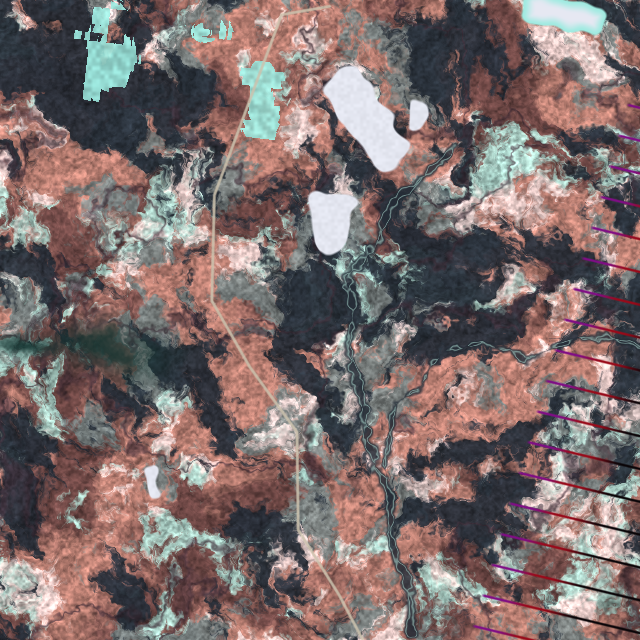
Write a Shadertoy shader that draws this texture.

```glsl
// False-colour aerial view of dry hills: warped noise picks soil, scrub and pale
// ground, contours cut gullies, and distance functions add lakes, road and streams.

const vec3 SLATE = vec3(.14, .17, .21);
const vec3 BROWN = vec3(.43, .28, .27);
const vec3 SALMON = vec3(.73, .50, .45);
const vec3 GREY = vec3(.45, .50, .50);
const vec3 MINT = vec3(.68, .85, .81);
const vec3 ROSE = vec3(.93, .83, .82);
const vec3 WATER = vec3(.90, .91, .95);
const vec3 CYAN = vec3(.62, .92, .88);

float hash(vec2 p) {
  return fract(sin(dot(p, vec2(127.1, 311.7))) * 43758.5);
}

float noise(vec2 p) {
  vec2 i = floor(p), f = fract(p), e = vec2(1, 0);
  f = f * f * (3. - 2. * f);
  return mix(mix(hash(i), hash(i + e), f.x),
             mix(hash(i + e.yx), hash(i + e.xx), f.x), f.y);
}

mat2 turn(float a) {
  return mat2(cos(a), sin(a), -sin(a), cos(a));
}

float fbm(vec2 p) {
  float sum = 0., amp = 1., total = 0.;
  for (int i = 0; i < 6; i++) {
    sum += amp * noise(p);
    total += amp;
    amp *= .64;
    p = turn(.6) * p * 2.03 + 17.3;
  }
  return sum / total;
}

// Soft elliptical influence, 1 at its centre.
float blob(vec2 p, float x, float y, float rx, float ry) {
  vec2 q = (p - vec2(x, y)) / vec2(rx, ry);
  return exp(-dot(q, q));
}

float cover(float d, float soft) {
  return 1. - smoothstep(-soft, soft, d);
}

float pathDistance(vec2 p, vec2 path[9]) {
  float d = 1.;
  for (int i = 0; i < 8; i++) {
    vec2 a = p - path[i], b = path[i + 1] - path[i];
    d = min(d, length(a - b * clamp(dot(a, b) / dot(b, b), 0., 1.)));
  }
  return d;
}

// Rounded box; taper narrows its lower end.
float lake(vec2 p, vec2 size, float angle, float taper) {
  vec2 q = turn(angle) * p;
  q.x /= max(1. + taper * q.y / size.y, .3);
  float r = .6 * min(size.x, size.y);
  vec2 d = abs(q) - size + r;
  return length(max(d, 0.)) + min(max(d.x, d.y), 0.) - r;
}

// Scrub is dense in some districts and sparse on bare slopes.
float scrubBias(vec2 p) {
  float b = blob(p, .08, .86, .13, .12) + blob(p, .25, .78, .10, .09);
  b += blob(p, .46, .54, .08, .11) + blob(p, .79, .37, .14, .08);
  b += blob(p, .36, .08, .12, .08) + blob(p, .68, .60, .13, .15);
  b -= 1.4 * blob(p, .15, .66, .18, .08) + 1.3 * blob(p, .22, .17, .20, .08);
  b -= blob(p, .82, .84, .09, .07) + blob(p, .53, .09, .05, .12);
  return .085 * (b - blob(p, .49, .93, .06, .05));
}

float paleBias(vec2 p) {
  float b = .6 * blob(p, .90, .22, .18, .25) + blob(p, .03, .10, .06, .09);
  b += blob(p, .02, .95, .08, .06) + 1.6 * blob(p, .64, .45, .03, .03);
  return .09 * (b + 1.5 * blob(p, .43, .70, .06, .02));
}

float streaks(vec2 w, float angle) {
  return fbm(turn(angle) * w * vec2(7, 24));
}

vec3 terrain(vec2 p, vec2 w) {
  float soil = fbm(w * 9. + 3.), scrubby = scrubBias(p), chalky = paleBias(p);
  vec3 c = mix(BROWN, SALMON, smoothstep(.37, .57, soil));
  float stony = fbm(w * 11. + 41.) + .4 * scrubby;
  c = mix(c, GREY, .9 * smoothstep(.52, .61, stony));
  vec3 pale = mix(MINT, ROSE, smoothstep(.42, .58, soil + .3 * chalky));
  c = mix(c, pale, .9 * smoothstep(.53, .64, fbm(w * 15. + 73.) + chalky));
  float south = smoothstep(.5, .65, p.x) * (1. - smoothstep(.5, .65, p.y));
  float streak = mix(streaks(w, .85), streaks(w, -.75), south);
  float scrub = mix(streak, fbm(w * 10. + 91.), .5) + scrubby;
  c = mix(c, SLATE, .93 * smoothstep(.51, .585, scrub));
  // Gullies follow one contour of a smooth field.
  float gully = abs(noise(w * 9. + 5.) + .3 * noise(w * 27.) - .65);
  return mix(c, vec3(.23, .16, .20), .65 * cover(gully - .025, .03));
}

// Slanted gaps turn from purple through red to black.
vec3 scanGaps(vec3 c, vec2 p, float px) {
  float gap = .0513, level = (p.y + .24 * p.x - 1.0715) / gap;
  float row = abs(fract(level + .5) - .5) * gap;
  float run = p.x - .73 - .296 * p.y;
  vec3 tint = mix(vec3(.50, .05, .52), vec3(.60, .04, .10), smoothstep(.04, .08, run));
  tint = mix(tint, vec3(.04, .02, .03), smoothstep(.10, .16, run));
  float mask = cover(row - .0019, px) * smoothstep(0., .008, run);
  return mix(c, tint, mask * cover(p.y - .85, .01));
}

void mainImage(out vec4 fragColor, in vec2 fragCoord) {
  vec2 p = fragCoord / iResolution.xy;
  float px = 1. / iResolution.y;
  vec2 warp = vec2(fbm(p * 6.), fbm(p * 6. + 31.)) - .5;
  vec2 w = p + .16 * warp;
  vec3 c = terrain(p, w);

  // Sunlit relief and fine grain.
  float relief = fbm(w * 14.) - fbm((w + vec2(.006, -.006)) * 14.);
  float grain = .32 * noise(p * 240.) + .22 * noise(p * 110.) - .27;
  c *= 1. + 1.5 * relief + grain;

  // Shaded green ridge.
  vec2 r = p + .12 * warp;
  float shade = blob(r, .18, .465, .08, .028) + blob(r, .02, .462, .07, .02);
  c = mix(c, vec3(.07, .19, .18), min(.9 * shade, .9));

  // Blocky cyan fields.
  float farm = blob(p, .17, .92, .05, .10) + blob(p, .32, .95, .05, .04);
  farm += blob(p, .41, .85, .04, .08);
  vec2 plot = floor(turn(.12) * p * 75.);
  float planted = step(.8, .75 * farm + .6 * noise(plot * .45));
  c = mix(c, CYAN * (.86 + .25 * noise(p * 150.)), .9 * planted);

  // Streams with pale banks, then the road.
  vec2 river[9] = vec2[9](vec2(.64, 0), vec2(.62, .11), vec2(.605, .23),
    vec2(.573, .35), vec2(.545, .45), vec2(.54, .57), vec2(.585, .61),
    vec2(.62, .68), vec2(.7, .78));
  vec2 creek[9] = vec2[9](vec2(.605, .23), vec2(.615, .3), vec2(.625, .36),
    vec2(.67, .4), vec2(.69, .44), vec2(.75, .46), vec2(.82, .44),
    vec2(.9, .47), vec2(1, .46));
  vec2 road[9] = vec2[9](vec2(.515, .99), vec2(.44, .977), vec2(.335, .695),
    vec2(.331, .53), vec2(.39, .427), vec2(.464, .325), vec2(.466, .172),
    vec2(.53, .07), vec2(.567, 0));
  vec2 bend = p + .06 * warp;
  float stream = min(pathDistance(bend, river), pathDistance(bend, creek) + .004);
  stream += .012 * (noise(p * 80.) - .5);
  c = mix(c, SLATE, .85 * cover(stream - .008, .003));
  c = mix(c, MINT, .6 * cover(abs(stream - .004) - .001, .0015));
  c = mix(c, vec3(.80, .76, .68), .85 * cover(pathDistance(p, road) - .0022, px));

  // Bright lakes with ragged shores.
  vec2 s = p + .012 * (vec2(noise(p * 45.), noise(p * 45. + 9.)) - .5);
  float shore = lake(s - vec2(.573, .815), vec2(.032, .085), -.62, .1);
  shore = min(shore, lake(s - vec2(.515, .652), vec2(.032, .046), .1, .35));
  shore = min(shore, lake(s - vec2(.655, .818), vec2(.011, .021), 0., 0.));
  shore = min(shore, lake(s - vec2(.237, .249), vec2(.01, .024), -.2, 0.));
  float lagoon = lake(s - vec2(.88, .978), vec2(.062, .024), .2, 0.);
  c = mix(c, WATER * (.96 + .06 * noise(p * 200.)), cover(shore, 1.5 * px));
  c = mix(c, mix(CYAN, WATER, smoothstep(0., .02, -lagoon)), cover(lagoon, 1.5 * px));

  fragColor = vec4(clamp(scanGaps(c, p, px), 0., 1.), 1);
}
```
